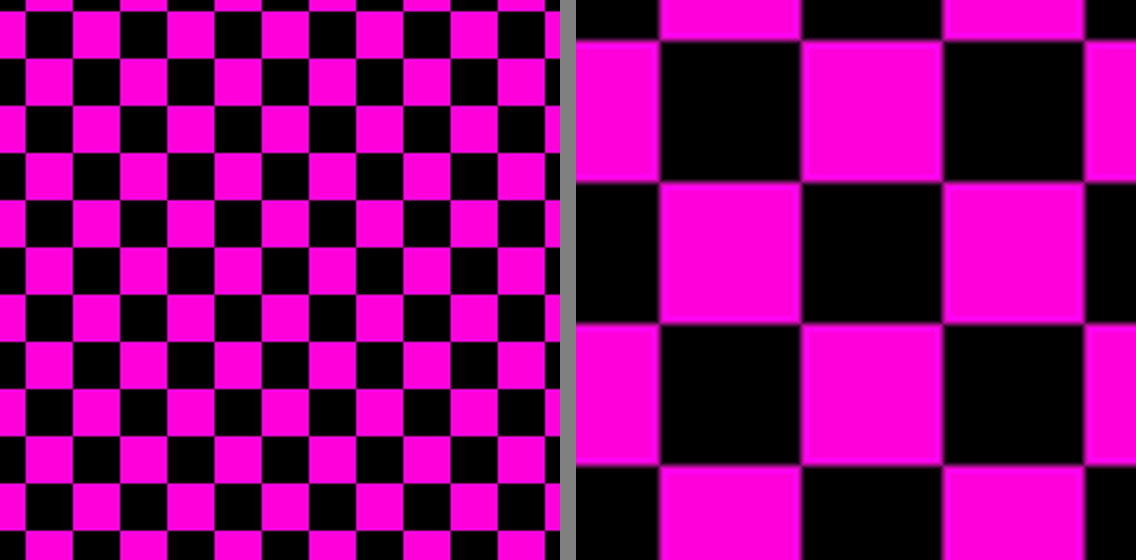
Left, the full canvas; right, a detail of the centre.
This pattern is drawn by a Shadertoy shader. Its source:

```glsl
const vec3 BLACK = vec3(0.0);
const vec3 MAGENTA = vec3(1.0, 0.0, 0.86);
const vec3 RIM = vec3(1.0, 0.02, 0.97);

const float CELL_SIZE = 0.0843;
const vec2 GRID_ORIGIN = vec2(0.0459, 0.0523);
const float EDGE_SOFTNESS = 0.0029;
const float EDGE_GREEN = 0.06;

// Signed distance to the nearest checker edge, positive in odd cells
float checkerDistance(vec2 point, vec2 origin, float cellSize) {
    vec2 grid = (point - origin) / cellSize;
    vec2 cell = floor(grid);
    vec2 toLine = abs(fract(grid + 0.5) - 0.5) * cellSize;
    float side = 2.0 * mod(cell.x + cell.y, 2.0) - 1.0;
    return side * min(toLine.x, toLine.y);
}

// Smooth band that rises from start, peaks halfway and falls to zero at end
float band(float value, float start, float end) {
    float middle = 0.5 * (start + end);
    return smoothstep(start, middle, value) * (1.0 - smoothstep(middle, end, value));
}

vec3 checkerColor(float dist, float softness) {
    // Soft transition between the two squares
    float fill = smoothstep(-softness, softness, dist);
    vec3 color = mix(BLACK, MAGENTA, fill);

    // Brighter rim just inside each magenta square
    color = mix(color, RIM, band(dist, 0.4 * softness, 2.0 * softness));

    // Slight desaturation along the edge itself
    color.g += EDGE_GREEN * 4.0 * fill * (1.0 - fill);
    return color;
}

void mainImage(out vec4 fragColor, in vec2 fragCoord) {
    vec2 uv = fragCoord / iResolution.y;
    float softness = max(EDGE_SOFTNESS, 0.75 / iResolution.y);
    float dist = checkerDistance(uv, GRID_ORIGIN, CELL_SIZE);
    fragColor = vec4(checkerColor(dist, softness), 1.0);
}
```
